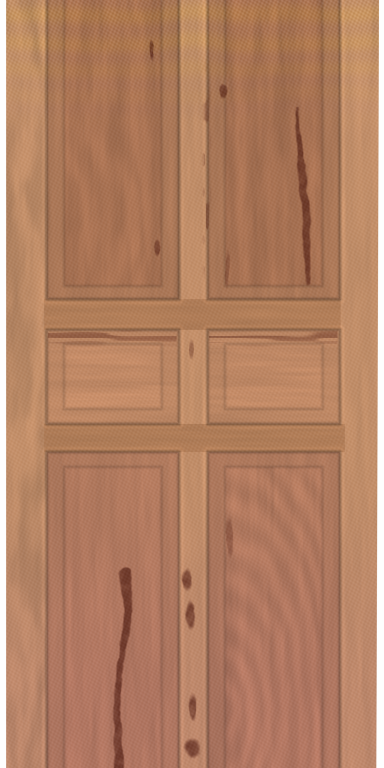
This texture is drawn by a Shadertoy shader. Its source:

```glsl
#define STILE_COLOR vec3(0.755, 0.555, 0.410)
#define RAIL_COLOR vec3(0.690, 0.490, 0.345)
#define UPPER_COLOR vec3(0.655, 0.445, 0.325)
#define MIDDLE_COLOR vec3(0.765, 0.545, 0.405)
#define LOWER_COLOR vec3(0.700, 0.480, 0.370)
#define STAIN_COLOR vec3(0.400, 0.200, 0.140)
#define MARGIN_COLOR vec3(0.995)
#define GRAIN_DEPTH 0.17
#define LINE_WIDTH 0.0045
#define COLUMN_SHIFT 0.419
#define WEAVE_DEPTH 0.022

float hash(vec2 p) {
    vec3 q = fract(vec3(p.xyx) * 0.1031);
    q += dot(q, q.yzx + 33.33);
    return fract((q.x + q.y) * q.z);
}

float noise(vec2 p) {
    vec2 i = floor(p), f = fract(p);
    f = f * f * (3.0 - 2.0 * f);
    return mix(mix(hash(i), hash(i + vec2(1, 0)), f.x),
               mix(hash(i + vec2(0, 1)), hash(i + vec2(1, 1)), f.x), f.y);
}

float fbm(vec2 p) {
    float sum = 0.0, amp = 0.5;
    for (int i = 0; i < 4; i++) {
        sum += amp * noise(p);
        p = p * 2.03 + 17.3;
        amp *= 0.5;
    }
    return sum;
}

float boxDistance(vec2 p, vec2 lo, vec2 hi) {
    vec2 d = max(lo - p, p - hi);
    return length(max(d, 0.0)) + min(max(d.x, d.y), 0.0);
}

float fill(float d) {
    float w = 0.7 / iResolution.x;
    return 1.0 - smoothstep(-w, w, d);
}

float line(float d, float width) {
    return exp(-d * d / (width * width));
}

// Capsule whose radius changes from a.z to b.z
float taper(vec2 p, vec3 a, vec3 b) {
    vec2 ab = b.xy - a.xy;
    float t = clamp(dot(p - a.xy, ab) / dot(ab, ab), 0.0, 1.0);
    return length(p - a.xy - ab * t) - mix(a.z, b.z, t);
}

// Fine fibres running along y
float grain(vec2 p) {
    return 0.6 * fbm(p * vec2(45.0, 2.5)) + 0.4 * fbm(p * vec2(110.0, 9.0)) - 0.47;
}

// Cracks as chains of (x, y, radius), knots as (centre, radii)
float stains(vec2 p) {
    const vec3 crack[9] = vec3[9](
        vec3(0.773, 1.720, 0.002), vec3(0.782, 1.600, 0.008), vec3(0.798, 1.420, 0.010),
        vec3(0.800, 1.265, 0.005), vec3(0.326, 0.505, 0.015), vec3(0.335, 0.410, 0.010),
        vec3(0.314, 0.270, 0.007), vec3(0.304, 0.150, 0.008), vec3(0.312, -0.02, 0.013));
    const vec4 knot[10] = vec4[10](
        vec4(0.487, 0.490, 0.012, 0.028), vec4(0.496, 0.398, 0.012, 0.038),
        vec4(0.503, 0.158, 0.010, 0.032), vec4(0.500, 0.052, 0.020, 0.025),
        vec4(0.582, 1.762, 0.010, 0.018), vec4(0.396, 1.870, 0.006, 0.024),
        vec4(0.411, 1.357, 0.008, 0.022), vec4(0.592, 1.300, 0.006, 0.050),
        vec4(0.598, 0.600, 0.009, 0.050), vec4(0.500, 1.090, 0.007, 0.025));
    vec2 q = p + vec2(0.010, 0.014) * (vec2(fbm(p * 30.0), fbm(p * 30.0 + 9.0)) - 0.47);
    float mark = 0.0;
    for (int i = 0; i < 8; i++)
        if (i != 3) mark = max(mark, 1.0 - smoothstep(-0.003, 0.004, taper(q, crack[i], crack[i + 1])));
    for (int i = 0; i < 10; i++) {
        float r = length((q - knot[i].xy) / knot[i].zw);
        mark = max(mark, (i < 7 ? 0.85 : 0.45) * (1.0 - smoothstep(0.65, 1.2, r)));
    }
    // Broken specks along the centre stile
    float specks = smoothstep(0.55, 0.72, noise(p * vec2(100.0, 24.0)));
    float band = line(p.x - 0.538, 0.008) * smoothstep(1.25, 1.35, p.y) * smoothstep(1.90, 1.65, p.y);
    return max(mark, 0.6 * specks * band) * (0.75 + 0.4 * noise(p * 70.0));
}

void mainImage(out vec4 fragColor, in vec2 fragCoord) {
    vec2 p = fragCoord / iResolution.xy * vec2(1.0, 2.0);
    float rightSide = step(0.504, p.x);
    vec2 q = p - vec2(COLUMN_SHIFT * rightSide, 0.0);

    // Stiles and rails
    float upright = grain(p), level = grain(p.yx + 5.0);
    float cathedral = sin(70.0 * p.x + 14.0 * fbm(p * vec2(12.0, 3.5)));
    vec3 color = STILE_COLOR * (1.0 + GRAIN_DEPTH * upright);
    color *= 1.0 - 0.04 * cathedral * step(p.x, 0.12) - 0.04 * step(p.x, 0.12);
    float rail = max(fill(boxDistance(p, vec2(0.115, 1.141), vec2(0.887, 1.221))),
                     fill(boxDistance(p, vec2(0.115, 0.823), vec2(0.898, 0.896))));
    color = mix(color, RAIL_COLOR * (1.0 + GRAIN_DEPTH * level), rail);

    // Panels: outer bottom and top, inner bottom and top
    const vec4 rows[3] = vec4[3](vec4(-0.3, 0.823, -0.3, 0.784),
                                 vec4(0.896, 1.141, 0.935, 1.104),
                                 vec4(1.221, 2.3, 1.255, 2.3));
    for (int i = 0; i < 3; i++) {
        vec4 r = rows[i];
        float outer = boxDistance(q, vec2(0.122, r.x), vec2(0.466, r.y));
        float inner = boxDistance(q, vec2(0.167, r.z), vec2(0.421, r.w));
        vec3 wood = i == 0 ? LOWER_COLOR : i == 1 ? MIDDLE_COLOR : UPPER_COLOR;
        float fibres = i == 1 ? level : upright;
        vec2 ringPoint = (p - vec2(0.59, 0.15)) * vec2(1.0, 0.45);
        float rings = sin(150.0 * length(ringPoint) + 7.0 * fbm(p * vec2(9.0, 4.0)));
        float figure = i == 0 ? 0.035 * rings * rightSide : i == 2 ? 0.03 * cathedral : 0.0;
        vec3 field = wood * (1.0 + 1.3 * GRAIN_DEPTH * fibres + figure);
        vec3 bevel = mix(wood, STILE_COLOR, i == 2 ? 0.35 : 0.15) * (0.97 + GRAIN_DEPTH * fibres);
        color = mix(color, mix(bevel, field, fill(inner)), fill(outer));
        color *= 1.0 - 0.23 * line(outer, LINE_WIDTH) - 0.12 * line(inner, LINE_WIDTH);
        color *= 1.0 + 0.06 * line(outer - 0.009, LINE_WIDTH);
    }

    // Dark fibres at the top of the small panels
    float streak = smoothstep(0.50, 0.68, noise(vec2(p.x * 9.0, p.y * 130.0)));
    streak *= line(p.y - 1.125, 0.018) * fill(boxDistance(q, vec2(0.125, 1.0), vec2(0.46, 1.14)));
    color = mix(color, STAIN_COLOR, 0.5 * streak);
    color = mix(color, STAIN_COLOR, clamp(stains(p), 0.0, 1.0) * 0.88);

    // Broad tone: rosy below, olive at the top, lighter outer side
    color *= mix(vec3(1.0), vec3(0.985, 0.96, 1.03), smoothstep(0.9, 0.1, p.y));
    color *= mix(vec3(1.0), vec3(1.02, 1.03, 0.96), smoothstep(1.7, 1.95, p.y));
    color *= 0.96 + 0.08 * fbm(p * vec2(5.0, 3.0) + 3.0);

    // Woven print pattern
    float weave = sin(p.x * 520.0 + p.y * 190.0) * sin(p.y * 460.0 - p.x * 120.0);
    float bands = sin(p.y * 90.0 + 2.0 * noise(p * 8.0));
    float crown = smoothstep(1.6, 2.0, p.y);
    color += weave * WEAVE_DEPTH * (1.0 + crown) * vec3(0.8, 1.0, 1.2);
    color += bands * crown * vec3(0.012, 0.012, -0.012);

    // Pale margins
    float door = fill(0.016 - p.x) * fill(p.x - mix(0.980, 0.987, p.y * 0.5));
    fragColor = vec4(mix(MARGIN_COLOR, clamp(color, 0.0, 1.0), door), 1.0);
}
```
